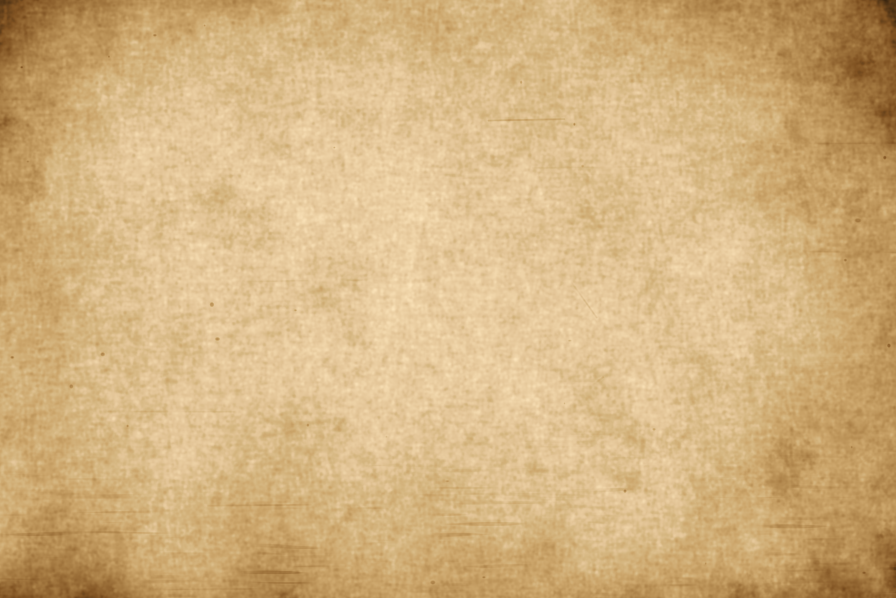
A Shadertoy shader for this texture:

```glsl
#define BASE_TONE 0.768
#define EDGE_BURN 0.125
#define CORNER_BURN 0.11
#define CLOUD_DEPTH 0.036
#define STAIN_DEPTH 0.075
#define GRAIN_DEPTH 0.034
#define WEAVE_DEPTH 0.024
#define STREAK_DEPTH 0.09
#define SPECK_GRID 13.0
#define SPECK_SHARE 0.14
#define SCRATCHES 9

// Paper tones from deep umber to pale cream, ordered by green
const vec3 TONES[6] = vec3[6](
    vec3(0.50, 0.32, 0.13), vec3(0.64, 0.47, 0.25), vec3(0.73, 0.57, 0.34),
    vec3(0.80, 0.65, 0.42), vec3(0.84, 0.72, 0.51), vec3(0.89, 0.77, 0.59));

vec3 hash3(vec2 p) {
    vec3 q = fract(p.xyx * vec3(0.1031, 0.1030, 0.0973));
    q += dot(q, q.yxz + 33.33);
    return fract((q.xxy + q.yzz) * q.zyx);
}

// Cellular noise: one signed soft dot per cell, centred on zero
float dots(vec2 p) {
    vec2 cell = floor(p), f = p - cell;
    float sum = 0.0;
    for (int y = -1; y <= 1; y++)
    for (int x = -1; x <= 1; x++) {
        vec2 o = vec2(x, y);
        vec3 h = hash3(cell + o + 71.0);
        vec2 d = o + h.xy - f;
        float k = max(0.0, 1.0 - dot(d, d));
        sum += (2.0 * h.z - 1.0) * k * k;
    }
    return sum;
}

float clouds(vec2 p) {
    float sum = 0.0, amp = 1.0;
    for (int i = 0; i < 6; i++) {
        sum += amp * dots(p);
        p = mat2(1.6, 1.2, -1.2, 1.6) * p + 17.3;
        amp *= 0.66;
    }
    return sum;
}

float segmentDistance(vec2 p, vec2 a, vec2 b) {
    vec2 ap = p - a, ab = b - a;
    return length(ap - ab * clamp(dot(ap, ab) / dot(ab, ab), 0.0, 1.0));
}

// Small dark flecks, a few cells only
float specks(vec2 p, float px) {
    vec2 g = p * SPECK_GRID, cell = floor(g);
    vec3 h = hash3(cell + 5.0), s = hash3(cell + 211.0);
    vec2 d = (g - cell - 0.2 - 0.6 * h.xy) / SPECK_GRID;
    d.x *= mix(0.6, 1.3, s.x);
    float radius = mix(0.0012, 0.0042, s.y * s.y);
    float fleck = 1.0 - smoothstep(radius - px, radius + px, length(d));
    return fleck * step(h.z, SPECK_SHARE) * mix(0.4, 1.0, s.z);
}

// Thin worn lines, mostly level
float scratches(vec2 p, float aspect, float px) {
    float sum = 0.0;
    for (int i = 0; i < SCRATCHES; i++) {
        vec3 h = hash3(vec2(i, 37)), s = hash3(vec2(i, 83));
        float steep = step(0.7, s.x);
        float angle = mix(0.04 * (s.y - 0.5), -1.0 + 2.6 * s.y, steep);
        float len = mix(0.12 + 0.22 * h.z, 0.05 + 0.06 * h.z, steep);
        vec2 a = h.xy * vec2(aspect, 1.0);
        float d = segmentDistance(p, a, a + len * vec2(cos(angle), sin(angle)));
        sum += (1.0 - smoothstep(0.0, 0.0012 + px, d)) * mix(0.3, 1.0, s.z);
    }
    return sum * smoothstep(-0.5, 0.4, dots(p * 26.0));
}

vec3 paperColour(float tone) {
    vec3 c = TONES[0] * min(1.0, tone / TONES[0].g);
    for (int i = 1; i < 6; i++) {
        float lo = TONES[i - 1].g, hi = TONES[i].g;
        c = mix(c, TONES[i], clamp((tone - lo) / (hi - lo), 0.0, 1.0));
    }
    return c + max(0.0, tone - TONES[5].g) * vec3(0.7, 0.9, 1.0);
}

void mainImage(out vec4 fragColor, in vec2 fragCoord) {
    float px = 1.0 / iResolution.y;
    float aspect = iResolution.x * px;
    vec2 p = fragCoord * px, uv = fragCoord / iResolution.xy;

    // Aged edges, ragged by the clouds
    float cloud = clouds(p * 3.2);
    vec2 d = abs(uv - vec2(0.48, 0.52)) * 2.0;
    float edge = EDGE_BURN * (pow(d.x, 3.5) + pow(d.y, 5.0))
               + CORNER_BURN * pow(d.x * d.y, 2.0);
    float tone = BASE_TONE - edge * (1.0 - 0.35 * cloud) + CLOUD_DEPTH * cloud;
    tone += 0.02 * exp(-5.0 * dot(uv - 0.5, uv - 0.5));

    // Ragged brown stains gathered in a few regions
    float region = smoothstep(-0.1, 0.7, dots(p * 2.3 + 9.0) + 0.25 * d.x);
    float stain = smoothstep(0.2, 1.5, clouds(p * 9.0 + 40.0));
    tone -= STAIN_DEPTH * stain * (0.35 + region);

    // Fine grain and crossed fibres
    tone += GRAIN_DEPTH * (dots(p * 210.0) + 0.6 * dots(p * 95.0 + 3.0));
    tone += WEAVE_DEPTH * (dots(p * vec2(45.0, 190.0)) + dots(p * vec2(190.0, 60.0) + 50.0));

    // Level wear streaks, heavier near the bottom
    float low = 1.0 - smoothstep(0.0, 0.32, uv.y);
    float streak = smoothstep(0.35, 0.9, dots(p * vec2(9.0, 170.0) + 20.0));
    tone -= STREAK_DEPTH * streak * (0.12 + low) * smoothstep(-0.4, 0.5, dots(p * 12.0));

    tone -= 0.22 * specks(p, px) + 0.10 * scratches(p, aspect, px);
    fragColor = vec4(paperColour(tone), 1.0);
}
```
